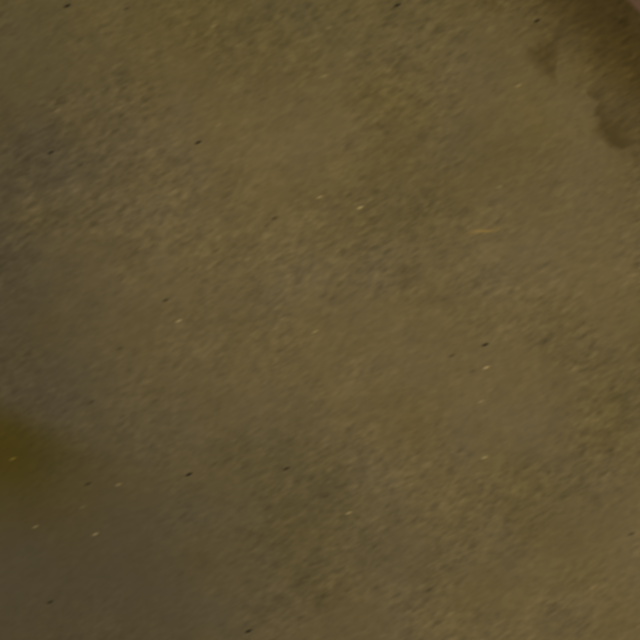
Give the GLSL for this texture, as a WebGL 1 fragment shader.

```glsl
precision highp float;
// A dim, olive-brown clay surface: broad soft shading and corner stains under
// a fine slanted grain, with a few pits, chips and one pale scratch.
// All noise is cellular: signed round bumps scattered one per grid cell.

uniform vec2 u_resolution;

const vec3 CLAY = vec3(0.412, 0.352, 0.226);
const vec3 OLIVE = vec3(0.362, 0.312, 0.180);
const vec3 SHADOW = vec3(0.298, 0.260, 0.180);
const vec3 MOSS = vec3(0.26, 0.215, 0.06);
const vec3 STAIN = vec3(0.235, 0.185, 0.085);
const vec3 RIM = vec3(0.36, 0.27, 0.20);
const vec3 STRAW = vec3(0.53, 0.43, 0.23);

vec3 hash3(vec2 cell) {
  vec3 q = fract(cell.xyx * vec3(0.1031, 0.1030, 0.0973));
  q += dot(q, q.yxz + 33.33);
  return fract((q.xxy + q.yzz) * q.zyx);
}

// Sum of signed bumps; only the given share of cells holds one.
float bumps(vec2 p, float share, float radius) {
  vec2 cell = floor(p);
  float sum = 0.0;
  for (int y = -1; y <= 1; y++) {
    for (int x = -1; x <= 1; x++) {
      vec2 id = cell + vec2(float(x), float(y));
      vec3 h = hash3(id + 200.0);
      vec2 d = (p - id - h.xy) / radius;
      float fall = max(0.0, 1.0 - dot(d, d));
      float present = step(hash3(id + 571.0).x, share);
      sum += present * (2.0 * h.z - 1.0) * fall * fall;
    }
  }
  return sum;
}

float layeredBumps(vec2 p) {
  return 0.55 * bumps(p, 1.0, 1.0)
       + 0.30 * bumps(p * 2.1 + 17.0, 1.0, 1.0)
       + 0.15 * bumps(p * 4.3 + 41.0, 1.0, 1.0);
}

vec2 rotate(vec2 p, float angle) {
  float c = cos(angle), s = sin(angle);
  return vec2(c * p.x + s * p.y, c * p.y - s * p.x);
}

float softSpot(vec2 p, vec2 centre, vec2 size) {
  vec2 d = (p - centre) / size;
  return exp(-dot(d, d));
}

// Broad light: darker at the left and lower left, olive along the top.
vec3 ground(vec2 p, float mottle) {
  vec3 c = mix(SHADOW, CLAY, smoothstep(-0.18, 0.42, p.x + 0.07 * mottle));
  c = mix(c, OLIVE, 0.85 * softSpot(p, vec2(0.45, 1.03), vec2(0.60, 0.17)));
  c = mix(c, OLIVE, clamp(0.08 + 0.8 * mottle, 0.0, 0.6));
  return mix(c, SHADOW, 0.9 * softSpot(p, vec2(0.08, 0.06), vec2(0.45, 0.30)));
}

// Mossy patch at the left edge, cut off more sharply along its top.
vec3 addMoss(vec3 c, vec2 p, float mottle) {
  float top = smoothstep(0.38, 0.32, p.y + 0.35 * p.x + 0.02 * mottle);
  return mix(c, MOSS, 0.8 * top * softSpot(p, vec2(0.0, 0.30), vec2(0.13, 0.10)));
}

// Diagonal stain in the upper right, with dark blots along its border.
vec3 addStain(vec3 c, vec2 p, float mottle) {
  float depth = dot(p - vec2(0.89, 0.87), vec2(0.76, 0.65)) + 0.02 * mottle;
  float border = softSpot(vec2(depth, 0.0), vec2(0.0), vec2(0.024, 1.0));
  float blots = smoothstep(-0.1, 0.30, layeredBumps(p * 20.0 + 5.0));
  float upper = smoothstep(0.70, 0.78, p.y);
  float inside = smoothstep(-0.03, 0.13, depth);
  c = mix(c, STAIN, clamp(0.85 * inside + 0.5 * border * blots * upper, 0.0, 0.9));
  return mix(c, RIM, smoothstep(0.150, 0.162, depth));
}

void main() {
  vec2 p = gl_FragCoord.xy / u_resolution;
  float mottle = layeredBumps(p * 5.0 + 3.0);

  vec3 color = ground(p, mottle);
  color = addMoss(color, p, mottle);
  color = addStain(color, p, mottle);

  // Slanted grain in three sizes, fading where the surface lies in shade.
  vec2 along = rotate(p, 0.55);
  float fine = bumps(along * vec2(72.0, 165.0), 1.0, 1.0);
  float finest = bumps(along * vec2(125.0, 240.0) + 31.0, 1.0, 1.0);
  float coarse = layeredBumps(along * vec2(18.0, 36.0) + 9.0);
  float calm = softSpot(p, vec2(0.05, 0.12), vec2(0.28, 0.24));
  float rough = smoothstep(-0.3, 0.3, layeredBumps(p * 7.0 + 80.0));
  float strength = (1.0 - 0.6 * calm) * (0.65 + 0.7 * rough);
  color *= 1.0 + strength * (0.052 * fine + 0.034 * finest + 0.045 * coarse);

  // Faint cool and warm drift of the pigment.
  color += vec3(0.004, 0.0, -0.012) * layeredBumps(p * 11.0 + 60.0);

  // Sparse pits and chips of uneven strength, longer than wide.
  vec2 speckGrid = rotate(p, 0.42) * vec2(42.0, 92.0);
  float specks = bumps(speckGrid + 23.0, 0.022, 0.45);
  color *= 1.0 + 0.38 * specks * (0.3 + abs(specks));

  // One pale, slightly bent scratch.
  vec2 s = rotate(p - vec2(0.755, 0.639), 0.16);
  s.y += 0.0015 * sin(s.x * 130.0);
  color = mix(color, STRAW, 0.75 * softSpot(s, vec2(0.0), vec2(0.024, 0.0032)));

  gl_FragColor = vec4(clamp(color, 0.0, 1.0), 1.0);
}
```
